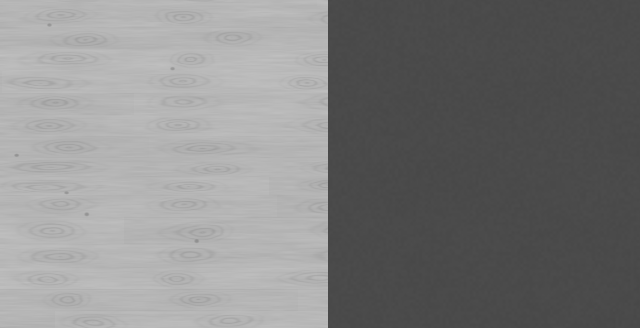
Reproduce this texture map procedurally as a Shadertoy shader.

```glsl
// Material sheet: a square of pale grey wood planks beside a dark, finely pebbled panel.
#define WOOD_LIGHT vec3(0.715)
#define WOOD_DARK vec3(0.575)
#define PANEL_COLOR vec3(0.290)
#define ROWS 15.05
#define ROW_OFFSET 0.27
#define EYE_PERIOD 0.42
#define EYE_START 0.19
#define RING_COUNT 7.5
#define RING_STRENGTH 0.50
#define GRAIN_STRENGTH 0.040
#define PEBBLE_SCALE 110.0
#define PEBBLE_STRENGTH 0.014

float hash(vec2 p) {
    vec3 q = fract(vec3(p.xyx) * 0.1031);
    q += dot(q, q.yzx + 33.33);
    return fract((q.x + q.y) * q.z);
}

float noise(vec2 p) {
    vec2 cell = floor(p), f = fract(p);
    f = f * f * (3.0 - 2.0 * f);
    return mix(mix(hash(cell), hash(cell + vec2(1, 0)), f.x),
               mix(hash(cell + vec2(0, 1)), hash(cell + vec2(1, 1)), f.x), f.y);
}

float fbm(vec2 p) {
    float sum = 0.0, weight = 0.5;
    for (int i = 0; i < 4; i++) {
        sum += weight * noise(p);
        p = p * 2.03 + 17.0;
        weight *= 0.5;
    }
    return sum / 0.9375;
}

// Flat-sawn figure: a row of elongated eyes joined by straighter grain.
float woodRings(vec2 p, float row, float across) {
    float y = across + 0.22 * (noise(vec2(p.x * 5.0, row * 3.7)) - 0.5);
    float x = (p.x - EYE_START) / EYE_PERIOD + 0.4 * (hash(vec2(row, 4.0)) - 0.5);
    x += 0.35 * (noise(vec2(p.x * 3.0, row * 5.3)) - 0.5);
    float spread = mix(0.35, 0.75, noise(vec2(x, row * 7.1)));
    float height = length(vec2(y, spread * sin(3.14159 * x)));
    float warped = height + 0.16 * (fbm(vec2(p.x * 9.0, p.y * 45.0)) - 0.5);
    float line = 0.5 + 0.5 * cos(6.28318 * RING_COUNT * warped);
    float mask = smoothstep(0.58, 0.08, height) * smoothstep(0.5, 0.3, abs(across));
    return (0.3 + 0.7 * line * line) * mask;
}

vec3 wood(vec2 p, float pixel) {
    // Slightly uneven rows, counted from the top
    float s = (1.0 - p.y) * ROWS;
    s += 0.35 * exp(-pow((s - 9.4) / 1.4, 2.0)) - ROW_OFFSET;
    float row = floor(s), across = fract(s) - 0.5;

    float rings = woodRings(p, row, across);
    float shade = RING_STRENGTH * rings;

    // Board tone, faint seams and long fibres
    float board = floor(p.x + hash(vec2(row, 9.0)));
    float tone = 0.024 * (hash(vec2(board, row + 21.0)) - 0.5);
    tone += 0.035 * (fbm(vec2(p.x * 2.5, p.y * 22.0)) - 0.5);
    tone += GRAIN_STRENGTH * (fbm(vec2(p.x * 7.0, p.y * 130.0)) - 0.5);
    tone += 0.5 * GRAIN_STRENGTH * (noise(vec2(p.x * 26.0, p.y * 260.0)) - 0.5);
    float seamWidth = max(0.05, pixel * ROWS);
    float seam = smoothstep(seamWidth, 0.0, 0.5 - abs(across));
    tone -= 0.018 * seam * hash(vec2(row, 31.0));

    // A tiny knot on some rows
    vec2 knot = vec2((p.x - hash(vec2(row, 13.0))) * ROWS, across - 0.38);
    float spot = smoothstep(0.12, 0.03, length(knot * vec2(0.8, 1.1)));
    shade += 0.9 * spot * step(0.45, hash(vec2(row, 17.0)));

    return mix(WOOD_LIGHT, WOOD_DARK, clamp(shade, 0.0, 1.0)) + tone;
}

vec3 panel(vec2 p) {
    float pebble = noise(p * PEBBLE_SCALE) - 0.5;
    float mottle = fbm(p * 7.0) - 0.5;
    return PANEL_COLOR + PEBBLE_STRENGTH * (pebble + 0.6 * mottle);
}

void mainImage(out vec4 fragColor, in vec2 fragCoord) {
    float pixel = 1.0 / iResolution.y;
    vec2 p = fragCoord * pixel;
    float side = smoothstep(1.0 - 0.5 * pixel, 1.0 + 0.5 * pixel, p.x);
    fragColor = vec4(mix(wood(p, pixel), panel(p), side), 1.0);
}
```
